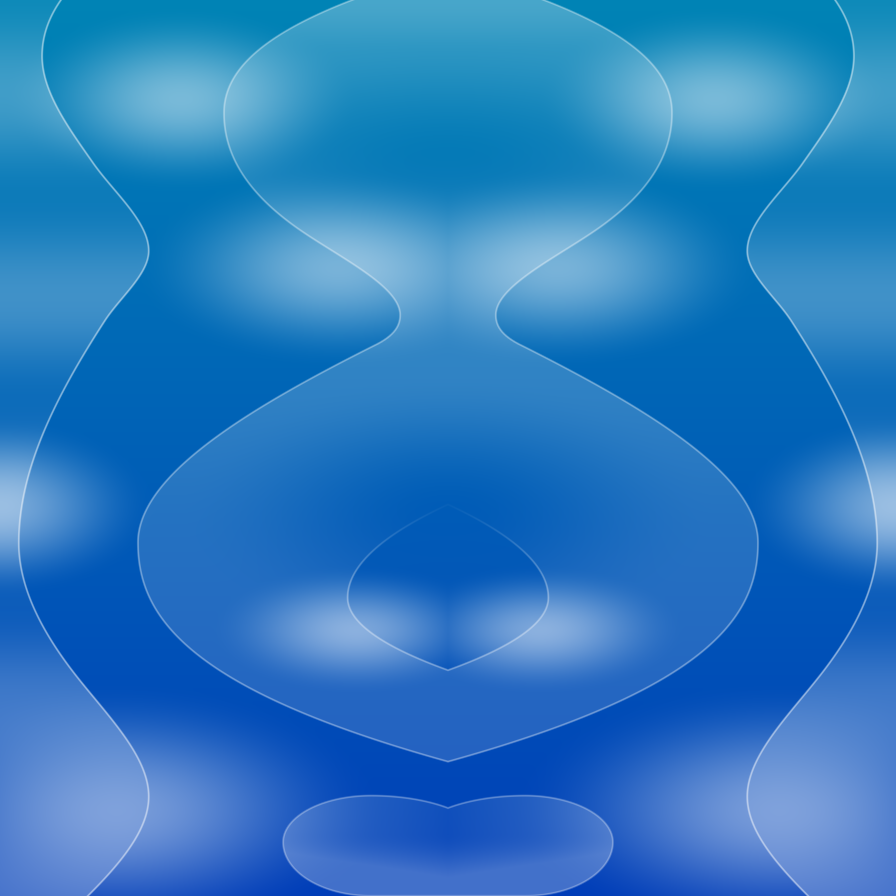
Give the GLSL for this background, as a WebGL 2 fragment shader.

```glsl
#version 300 es
// Mirrored glassy waves with soft white glows over a teal to blue gradient.
precision highp float;

#define TOP_COLOR vec3(0.0, 0.515, 0.71)
#define BOTTOM_COLOR vec3(0.0, 0.24, 0.72)
#define GLOW_STRENGTH 0.47
#define LINE_WIDTH 0.0019
#define KNOTS 9

uniform vec2 u_resolution;
out vec4 outColor;

// Knots: height from the top, distance from the axis, slope.
const vec3 OUTER_WAVE[KNOTS] = vec3[KNOTS](
  vec3(0.0, 0.432, 0.7), vec3(0.0625, 0.453, 0.0), vec3(0.182, 0.396, -0.7),
  vec3(0.28, 0.334, 0.0), vec3(0.358, 0.383, 0.65), vec3(0.606, 0.479, 0.0),
  vec3(0.745, 0.422, -0.75), vec3(0.889, 0.334, 0.0), vec3(1.0, 0.402, 1.0));
const vec3 INNER_WAVE[KNOTS] = vec3[KNOTS](
  vec3(0.0, 0.107, 2.6), vec3(0.126, 0.25, 0.0), vec3(0.25, 0.1745, -1.35),
  vec3(0.3516, 0.0534, 0.0), vec3(0.385, 0.081, 2.0), vec3(0.6055, 0.346, 0.0),
  vec3(0.85, 0.0, -3.6), vec3(0.925, -0.27, -3.6), vec3(1.0, -0.54, -3.6));

// Glows: centre, then radii.
const vec4 GLOWS[5] = vec4[5](
  vec4(0.298, 0.111, 0.2, 0.105), vec4(0.122, 0.3, 0.23, 0.112),
  vec4(0.102, 0.703, 0.165, 0.073), vec4(0.5, 0.566, 0.175, 0.1),
  vec4(0.37, 0.905, 0.3, 0.145));

// Smooth cubic through the knots.
float wave(vec3 knots[KNOTS], float y) {
  float x = knots[0].y;
  for (int i = 0; i < KNOTS - 1; i++) {
    vec3 a = knots[i], b = knots[i + 1];
    if (y < a.x) break;
    float h = b.x - a.x;
    float t = clamp((y - a.x) / h, 0.0, 1.0);
    float s = t * t * (3.0 - 2.0 * t);
    x = mix(a.y, b.y, s) + h * t * (1.0 - t) * ((1.0 - t) * a.z - t * b.z);
  }
  return x;
}

// Drop with a pointed top and bottom, positive inside.
float dropField(vec2 p) {
  float s = (p.y - 0.667) / (p.y < 0.667 ? 0.104 : 0.081);
  return 0.112 * (1.0 - s * s) - p.x;
}

// Two joined lobes rising from the lower edge, positive inside.
float lobeField(vec2 p) {
  vec2 q = (p - vec2(0.086, 0.94)) / vec2(0.098, 0.052);
  float across = q.x > 0.0 ? 1.0 : 0.6 * clamp(-2.0 * q.y, 0.0, 1.0);
  float down = q.y > 0.0 ? 0.755 : 1.0;
  return 1.0 - across * q.x * q.x - down * q.y * q.y;
}

float softSpot(vec2 p, vec2 center, vec2 radius) {
  return 1.0 - smoothstep(0.0, 1.0, length((p - center) / radius));
}

// Returns fill coverage and rim line for a field.
vec2 shape(float field, float pixel) {
  float dist = field / max(length(vec2(dFdx(field), dFdy(field))), 1e-6);
  float width = max(LINE_WIDTH, 1.2 * pixel);
  return vec2(clamp(dist + 0.5, 0.0, 1.0),
              1.0 - smoothstep(0.0, width, abs(dist) * pixel));
}

void main() {
  vec2 uv = gl_FragCoord.xy / u_resolution;
  vec2 p = vec2(abs(uv.x - 0.5), 1.0 - uv.y);
  float pixel = 1.0 / min(u_resolution.x, u_resolution.y);

  vec2 outer = shape(p.x - wave(OUTER_WAVE, p.y), pixel);
  vec2 inner = shape(wave(INNER_WAVE, p.y) - p.x, pixel);
  vec2 pointed = shape(dropField(p), pixel);
  vec2 lobes = shape(lobeField(p), pixel);

  // Translucent veils inside each shape
  float outerVeil = 0.15 + 0.1 * cos(6.2832 * (p.y - 0.104) / 0.228);
  float innerVeil = 0.19 - 0.05 * smoothstep(0.4, 0.6, p.y);
  innerVeil += 0.09 * (1.0 - smoothstep(0.0, 0.06, p.y));
  innerVeil *= 1.0 - 0.9 * softSpot(p, vec2(0.0, 0.17), vec2(0.42, 0.14));
  innerVeil *= 1.0 - softSpot(p, vec2(0.0, 0.57), vec2(0.3, 0.15));
  innerVeil *= 1.0 - 0.85 * pointed.x;
  float lobeVeil = 0.06 + 0.8 * p.x + 0.25 * smoothstep(0.93, 1.0, p.y);
  float veil = outer.x * outerVeil + inner.x * innerVeil
             + lobes.x * min(lobeVeil, 0.26);

  // Soft glows
  float clear = 1.0 - veil;
  for (int i = 0; i < 5; i++)
    clear *= 1.0 - GLOW_STRENGTH * softSpot(p, GLOWS[i].xy, GLOWS[i].zw);

  // Thin bright rims
  float rim = max(0.5 * outer.y, 0.38 * inner.y);
  rim = max(rim, 0.36 * pointed.y * smoothstep(0.54, 0.68, p.y));
  rim = max(rim, 0.32 * lobes.y);

  vec3 color = mix(TOP_COLOR, BOTTOM_COLOR, p.y);
  color = mix(vec3(1.0), color, clear * (1.0 - rim));
  outColor = vec4(color, 1.0);
}
```
